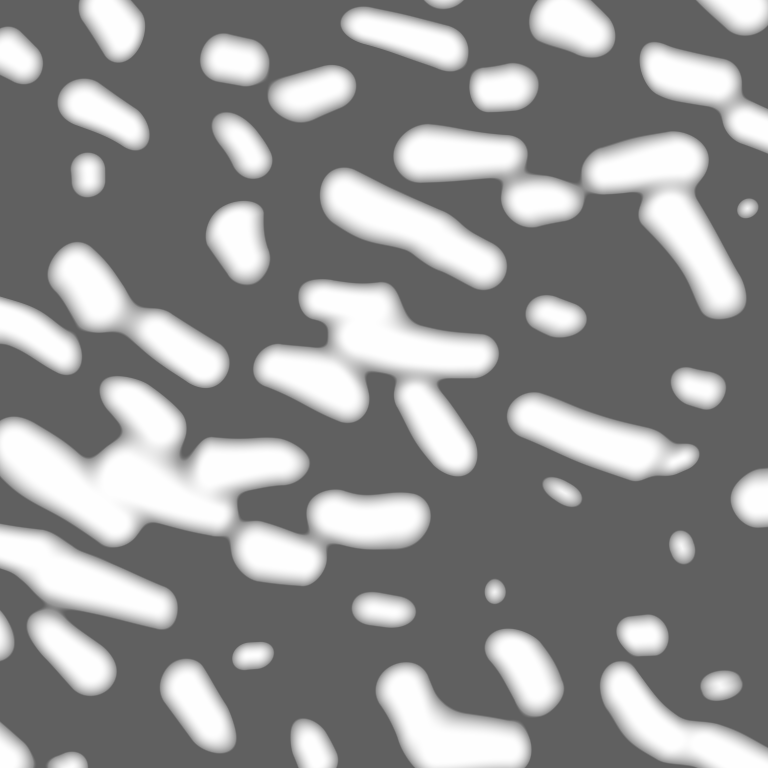
Reproduce this pattern procedurally as a three.js fragment shader.

```glsl
// Soft white rounded blobs on flat grey, slanting down to the right.
// Capsules of random length and angle sit on a jittered, slanted grid; they
// are bent by noise, joined with a smooth union and shaded by depth.

#define CELL vec2(0.167, 0.115)  // grid cell along and across the slant
#define JITTER vec2(0.6, 0.5)    // random shift in cells
#define TILT 0.42                // slant of the rows, radians
#define LENGTH 0.15              // longest capsule axis
#define RADIUS vec2(0.015, 0.034) // thinnest and thickest capsule
#define TAPER 0.5                // thickness change along a capsule
#define BEND 0.034               // strength of the noise warp
#define BEND_FREQ 9.0            // noise cells per canvas
#define JOIN 0.024               // softness of the union
#define RAMP 0.021               // depth from blob rim to full white
#define RAMP_CURVE 1.8           // how fast the ramp flattens
#define EDGE 0.0012              // half width of the smoothed outline

varying vec2 vUv;

const vec3 GROUND = vec3(0.376);
const vec3 RIM = vec3(0.545);
const vec3 CORE = vec3(0.995);

vec4 hash4(vec2 p) {
  vec4 q = fract(p.xyxy * vec4(0.1031, 0.1030, 0.0973, 0.1099));
  q += dot(q, q.wzxy + 33.33);
  return fract((q.xxyz + q.yzzw) * q.zywx);
}

// Smooth vector noise from -0.5 to 0.5.
vec2 noise2(vec2 p) {
  vec2 i = floor(p);
  vec2 f = fract(p);
  f = f * f * f * (f * (f * 6.0 - 15.0) + 10.0);
  vec2 low = mix(hash4(i).xy, hash4(i + vec2(1.0, 0.0)).xy, f.x);
  vec2 high = mix(hash4(i + vec2(0.0, 1.0)).xy, hash4(i + 1.0).xy, f.x);
  return mix(low, high, f.y) - 0.5;
}

float smoothUnion(float a, float b) {
  float h = max(JOIN - abs(a - b), 0.0) / JOIN;
  return min(a, b) - 0.25 * JOIN * h * h;
}

// Signed distance to the capsule of one cell, p taken from the cell centre.
float capsule(vec2 p, vec2 cell) {
  vec4 a = hash4(cell + 41.0);
  vec4 b = hash4(cell + 97.0);
  p -= (a.xy - 0.5) * JITTER * CELL;
  float size = a.z;
  float turn = (2.0 * a.w - 1.0) * mix(1.2, 0.45, size) + 0.08;
  vec2 axis = vec2(cos(turn), -sin(turn));
  float halfLength = 0.5 * LENGTH * pow(size, 1.5);
  float along = clamp(dot(p, axis), -halfLength, halfLength);
  float radius = mix(RADIUS.x, RADIUS.y, smoothstep(0.0, 0.5, size));
  radius *= 1.0 + TAPER * (2.0 * b.x - 1.0) * along / LENGTH;
  return length(p - axis * along) - radius;
}

float blobs(vec2 p) {
  float dist = 1.0;
  float row = floor(p.y / CELL.y);
  for (int j = -1; j <= 1; j++) {
    float y = row + float(j);
    // Each row slides by its own amount.
    float slide = hash4(vec2(y, 7.0)).x;
    float column = floor(p.x / CELL.x - slide);
    for (int i = -1; i <= 1; i++) {
      vec2 cell = vec2(column + float(i), y);
      vec2 centre = (cell + 0.5 + vec2(slide, 0.0)) * CELL;
      dist = smoothUnion(dist, capsule(p - centre, cell));
    }
  }
  return dist;
}

void main() {
  // Rotate to the slant and bend.
  vec2 bent = vUv + BEND * noise2(vUv * BEND_FREQ + 20.0);
  float c = cos(TILT);
  float s = sin(TILT);
  vec2 p = vec2(c * bent.x - s * bent.y, s * bent.x + c * bent.y);
  float depth = -blobs(p + 3.0);

  // Even ramp along the rim, flattening into the core.
  float rise = clamp(depth / RAMP, 0.0, 1.0);
  float glow = 1.0 - pow(1.0 - rise, RAMP_CURVE);
  float inside = smoothstep(-EDGE, EDGE, depth);
  vec3 color = mix(GROUND, mix(RIM, CORE, glow), inside);
  gl_FragColor = vec4(color, 1.0);
}
```
